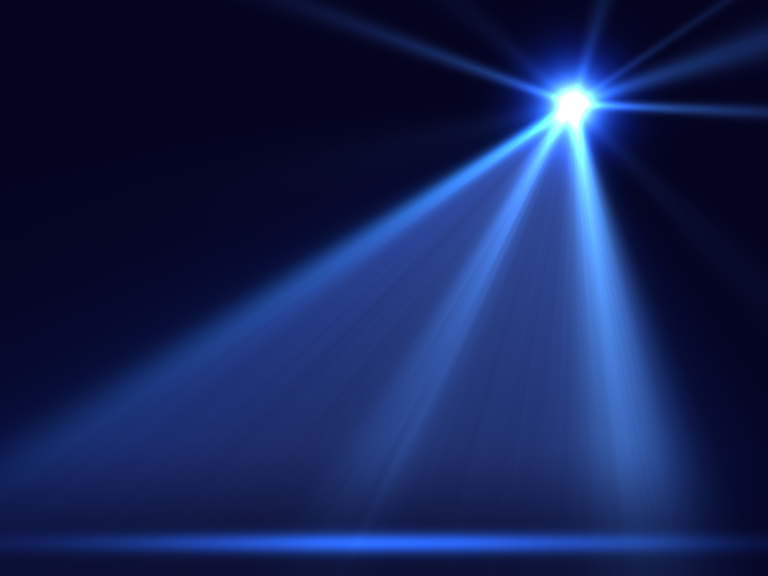
Write a Shadertoy shader that draws this background.

```glsl
const float PI = 3.14159265;
const vec2 STAGE = vec2(1.3333, 1.0);       // layout size
const vec2 LAMP = vec2(0.995, 0.819);
const vec2 FLOOR_CENTRE = vec2(0.677, 0.057);
const vec2 FLOOR_SIZE = vec2(0.46, 0.017);

// Angles are measured from straight down, positive to the right
const float LEFT_EDGE = -0.992;
const float MIDDLE = -0.49;
const float RIGHT = 0.155;
const float MIDDLE_BEND = 0.16;
const float SOURCE_WIDTH = 0.006;
const float STREAK_AMOUNT = 0.12;

const vec3 NIGHT = vec3(0.015, 0.015, 0.12);
const vec3 HAZE = vec3(0.20, 0.31, 0.54);
const vec3 HALO = vec3(0.012, 0.035, 0.10);
const vec3 LEFT_COLOR = vec3(0.14, 0.40, 0.62);
const vec3 MIDDLE_COLOR = vec3(0.12, 0.26, 0.40);
const vec3 RIGHT_COLOR = vec3(0.20, 0.40, 0.50);
const vec3 RAY_COLOR = vec3(0.25, 0.55, 0.95);
const vec3 GLOW_BLUE = vec3(0.08, 0.25, 0.95);
const vec3 GLOW_CYAN = vec3(0.30, 0.60, 0.50);
const vec3 FLOOR_COLOR = vec3(0.12, 0.34, 0.78);

// Minor rays: angle, width, strength, decay
const int RAY_COUNT = 8;
const vec4 RAYS[RAY_COUNT] = vec4[](
    vec4(1.888, 0.070, 0.45, 2.0),
    vec4(1.530, 0.020, 0.90, 4.0),
    vec4(2.164, 0.008, 0.25, 2.5),
    vec4(2.860, 0.060, 0.30, 4.0),
    vec4(-2.290, 0.070, 0.12, 3.0),
    vec4(-1.920, 0.030, 0.60, 3.5),
    vec4(-1.330, 0.100, 0.13, 3.0),
    vec4(0.785, 0.070, 0.10, 2.0));

float hash(float n) {
    return fract(sin(n * 127.1) * 43758.5453);
}

float noise(float x) {
    float cell = floor(x);
    return mix(hash(cell), hash(cell + 1.0), smoothstep(0.0, 1.0, x - cell));
}

float bell(float x, float width) {
    return exp(-x * x / (width * width));
}

// Angular profile of a ray, widened close to the lamp
float ray(float angle, float r, float centre, float width) {
    float offset = mod(angle - centre + PI, 2.0 * PI) - PI;
    return bell(offset, width + SOURCE_WIDTH / r);
}

// Falloff along a main beam, with a hot start
float falloff(float r, float decay) {
    return exp(-decay * r) + 1.5 * exp(-7.0 * r);
}

void mainImage(out vec4 fragColor, in vec2 fragCoord) {
    vec2 p = fragCoord / iResolution.xy * STAGE;
    vec2 d = p - LAMP;
    float r = max(length(d), 0.001);
    float angle = atan(d.x, -d.y);

    // Fine streaks, drifting slightly with distance
    float streaks = mix(noise(angle * 45.0 + r * 2.0), noise(angle * 110.0 - r * 3.0), 0.4);
    float grain = 1.0 + STREAK_AMOUNT * (streaks - 0.5);

    // Hazy cone and its outer halo
    float cone = smoothstep(-1.07, -0.90, angle) * (1.0 - smoothstep(0.14, 0.42, angle));
    vec3 light = HAZE * cone * exp(-0.9 * r);
    light += HALO * (bell(angle - LEFT_EDGE, 0.22) + bell(angle - 0.30, 0.22));

    // Main beams
    light += LEFT_COLOR * ray(angle, r, LEFT_EDGE, 0.045) * falloff(r, 1.7);
    float bent = MIDDLE - MIDDLE_BEND * exp(-7.0 * r);
    float middle = 0.8 * ray(angle, r, bent, 0.085)
                 + 0.3 * ray(angle, r, bent + 0.035, 0.018)
                 + 0.2 * ray(angle, r, bent - 0.045, 0.020);
    light += MIDDLE_COLOR * middle * falloff(r, 1.7);
    light += RIGHT_COLOR * ray(angle, r, RIGHT, 0.12) * falloff(r, 1.4);

    // Minor rays
    for (int i = 0; i < RAY_COUNT; i++) {
        vec4 k = RAYS[i];
        light += RAY_COLOR * ray(angle, r, k.x, k.y) * k.z * exp(-k.w * r);
    }

    // Dim the light towards the floor
    light *= grain * mix(0.35, 1.0, smoothstep(0.0, 0.25, p.y));
    vec3 color = NIGHT + light;

    // Lamp
    color += GLOW_BLUE * bell(r, 0.085) + GLOW_CYAN * bell(r, 0.050) + bell(r, 0.028);

    // Floor strip
    vec2 f = (p - FLOOR_CENTRE) / FLOOR_SIZE;
    float strip = exp(-f.y * f.y) * exp(-f.x * f.x);
    color += FLOOR_COLOR * strip;

    fragColor = vec4(clamp(color, 0.0, 1.0), 1.0);
}
```
